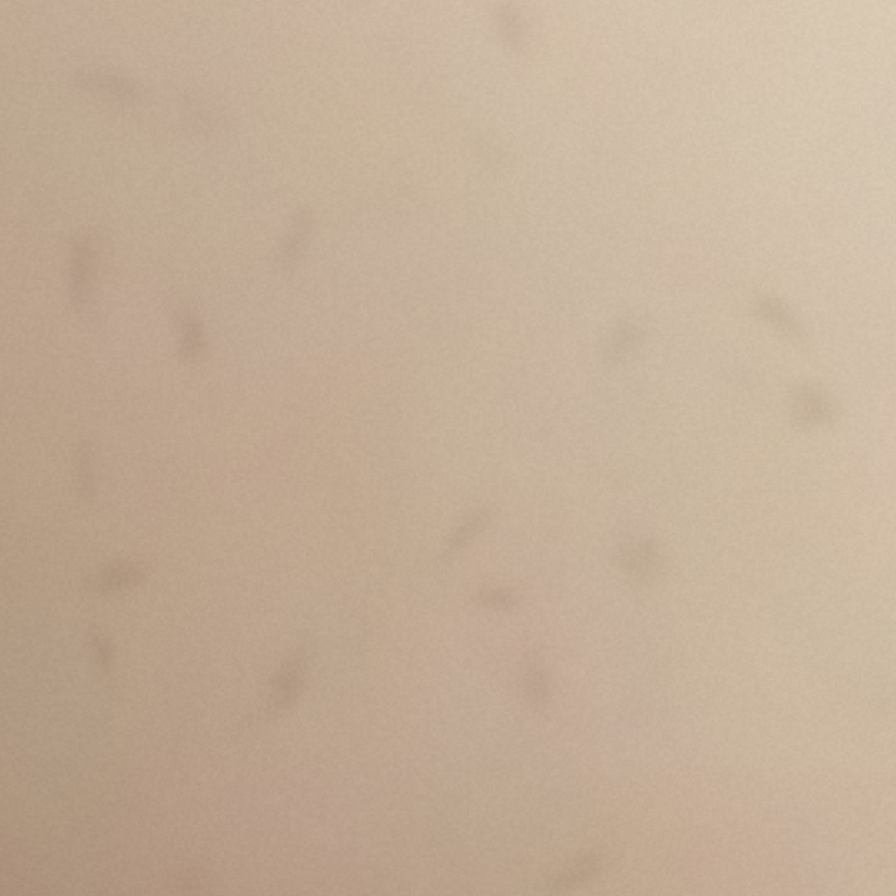
Give the GLSL for this texture, as a three.js fragment shader.

```glsl
// Soft beige plaster wash: a diagonal glow, faint pink and olive clouds, blurred smudges and fine grain.
varying vec2 vUv;

// Sine-free hash from a cell to 0..1
float hash(vec2 cell) {
  vec3 p = fract(vec3(cell.xyx) * 0.1031);
  p += dot(p, p.yzx + 33.33);
  return fract((p.x + p.y) * p.z);
}

// Smooth value noise
float noise(vec2 p) {
  vec2 cell = floor(p);
  vec2 f = fract(p);
  f = f * f * f * (f * (f * 6.0 - 15.0) + 10.0);
  float low = mix(hash(cell), hash(cell + vec2(1.0, 0.0)), f.x);
  float high = mix(hash(cell + vec2(0.0, 1.0)), hash(cell + vec2(1.0, 1.0)), f.x);
  return mix(low, high, f.y);
}

// Rotated octaves, centred near 0.5
float clouds(vec2 p) {
  float sum = 0.0;
  float weight = 0.53;
  for (int i = 0; i < 4; i++) {
    sum += weight * noise(p);
    p = mat2(1.6, 1.2, -1.2, 1.6) * p + 7.3;
    weight *= 0.5;
  }
  return sum;
}

// Soft oval spots, one in some of the cells
float smudges(vec2 p) {
  float sum = 0.0;
  for (int y = -1; y <= 1; y++) {
    for (int x = -1; x <= 1; x++) {
      vec2 cell = floor(p) + vec2(float(x), float(y));
      vec2 center = cell + vec2(hash(cell + 17.0), hash(cell + 59.0));
      float angle = 6.2832 * hash(cell + 101.0);
      vec2 axis = vec2(cos(angle), sin(angle));
      vec2 d = p - center;
      vec2 oval = vec2(dot(d, axis) / 0.27, dot(d, vec2(-axis.y, axis.x)) / 0.16);
      float strength = smoothstep(0.5, 1.0, hash(cell + 143.0));
      sum += strength * exp(-dot(oval, oval));
    }
  }
  return sum;
}

void main() {
  // Bent coordinates hide the noise lattice
  vec2 bend = vec2(clouds(vUv * 6.0 + 3.7), clouds(vUv * 6.0 + 21.4)) - 0.5;
  vec2 p = vUv + 0.10 * bend;

  // Light falls from the upper right corner
  float broad = clouds(p * 3.5 + 11.0) - 0.5;
  float mottle = clouds(p * 8.0 + 35.0) - 0.5;
  float light = 0.5 + 0.53 * (vUv.x - 0.5) + 0.37 * (vUv.y - 0.5);
  light = clamp(light + 0.10 * broad + 0.06 * mottle, 0.0, 1.0);
  vec3 color = mix(vec3(0.66, 0.548, 0.462), vec3(0.86, 0.80, 0.715), light);
  color += vec3(0.055, 0.048, 0.046) * light * (1.0 - light);

  // Drifts between pink and olive, warm and grey
  float pink = clouds(p * 3.6 + 47.0) - 0.5;
  float grey = clouds(p * 4.5 + 83.0) - 0.5;
  color += pink * vec3(0.018, -0.016, 0.008);
  color += grey * vec3(-0.008, 0.0, 0.026);

  // Sparse blurred smudges
  color -= min(smudges(p * 8.0 + 5.0), 1.0) * vec3(0.042, 0.046, 0.044);

  // Fine grain
  float grain = noise(vUv * 450.0) + noise(vUv.yx * 270.0 + 90.0) - 1.0;
  color += 0.018 * grain;

  gl_FragColor = vec4(color, 1.0);
}
```
